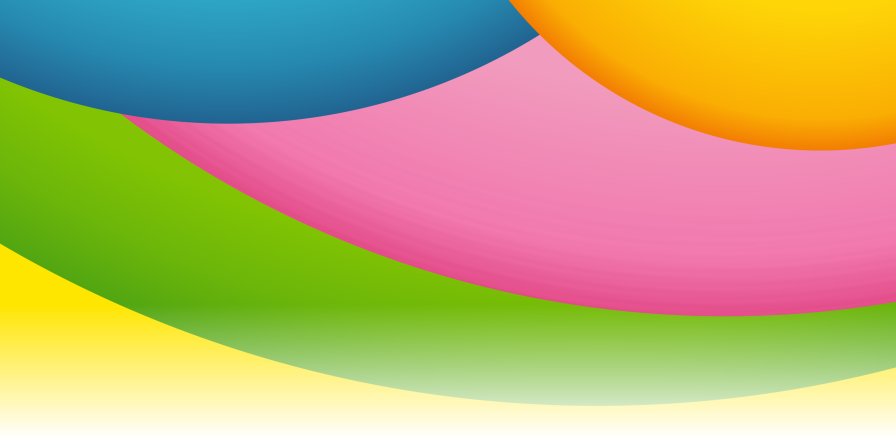
Give the GLSL for this background, as a Shadertoy shader.

```glsl
// Overlapping glossy discs hanging from the top over a yellow ground fading to white.

// Discs: centre x, centre y, radius, in canvas heights
const vec3 GREEN_DISC  = vec3(1.333, 2.727, 2.633);
const vec3 PINK_DISC   = vec3(1.620, 2.539, 2.245);
const vec3 BLUE_DISC   = vec3(0.510, 2.039, 1.315);
const vec3 ORANGE_DISC = vec3(1.831, 1.552, 0.888);

// Depth below the rim at which the middle and inner colours are reached
const vec2 GREEN_DEPTHS  = vec2(0.14, 0.32);
const vec2 PINK_DEPTHS   = vec2(0.13, 0.50);
const vec2 BLUE_DEPTHS   = vec2(0.13, 0.28);
const vec2 ORANGE_DEPTHS = vec2(0.07, 0.32);

// Rim, middle and inner colours
const vec3 GREEN_RIM    = vec3(0.32, 0.65, 0.07);
const vec3 GREEN_MID    = vec3(0.42, 0.71, 0.04);
const vec3 GREEN_INNER  = vec3(0.51, 0.77, 0.01);
const vec3 PINK_RIM     = vec3(0.89, 0.30, 0.54);
const vec3 PINK_MID     = vec3(0.945, 0.47, 0.68);
const vec3 PINK_INNER   = vec3(0.945, 0.61, 0.745);
const vec3 BLUE_RIM     = vec3(0.13, 0.39, 0.57);
const vec3 BLUE_MID     = vec3(0.15, 0.54, 0.69);
const vec3 BLUE_INNER   = vec3(0.18, 0.65, 0.77);
const vec3 ORANGE_RIM   = vec3(0.95, 0.49, 0.01);
const vec3 ORANGE_MID   = vec3(0.98, 0.68, 0.01);
const vec3 ORANGE_INNER = vec3(0.995, 0.84, 0.03);

const vec3 GROUND_YELLOW = vec3(1.0, 0.90, 0.0);
const float MIST_TOP = 0.32;       // height where the white fade begins
const float MIST_BOTTOM = 0.02;    // height where it is fully white
const float STREAK_STRENGTH = 0.005;

// Distance inside the rim, negative outside
float rimDepth(vec2 p, vec3 disc) {
    return disc.z - length(p - disc.xy);
}

// Three-stop gradient running inwards from the rim
vec3 shade(float depth, vec2 stops, vec3 rim, vec3 mid, vec3 inner) {
    vec3 outerPart = mix(rim, mid, clamp(depth / stops.x, 0.0, 1.0));
    float t = clamp((depth - stops.x) / (stops.y - stops.x), 0.0, 1.0);
    return mix(outerPart, inner, t);
}

// Faint brushed bands, nearly parallel to the rim
float streaks(vec2 p, float depth) {
    float bands = sin(depth * 230.0 + 4.0 * p.x)
                + 0.6 * sin(depth * 410.0 - 7.0 * p.x);
    return bands * STREAK_STRENGTH * smoothstep(0.35, 0.03, depth);
}

void mainImage(out vec4 fragColor, in vec2 fragCoord) {
    vec2 p = fragCoord / iResolution.y;
    float soft = 0.7 / iResolution.y;
    vec3 color = GROUND_YELLOW;

    // Green disc on the ground
    float depth = rimDepth(p, GREEN_DISC);
    vec3 paint = shade(depth, GREEN_DEPTHS, GREEN_RIM, GREEN_MID, GREEN_INNER);
    color = mix(color, paint, smoothstep(-soft, soft, depth));

    // White mist over ground and green
    float mist = clamp((MIST_TOP - p.y) / (MIST_TOP - MIST_BOTTOM), 0.0, 1.0);
    color = mix(color, vec3(1.0), mist);

    // Pink disc
    depth = rimDepth(p, PINK_DISC);
    paint = shade(depth, PINK_DEPTHS, PINK_RIM, PINK_MID, PINK_INNER);
    paint += streaks(p, depth);
    color = mix(color, paint, smoothstep(-soft, soft, depth));

    // Blue disc
    depth = rimDepth(p, BLUE_DISC);
    paint = shade(depth, BLUE_DEPTHS, BLUE_RIM, BLUE_MID, BLUE_INNER);
    color = mix(color, paint, smoothstep(-soft, soft, depth));

    // Orange disc in front
    depth = rimDepth(p, ORANGE_DISC);
    paint = shade(depth, ORANGE_DEPTHS, ORANGE_RIM, ORANGE_MID, ORANGE_INNER);
    color = mix(color, paint, smoothstep(-soft, soft, depth));

    fragColor = vec4(clamp(color, 0.0, 1.0), 1.0);
}
```
